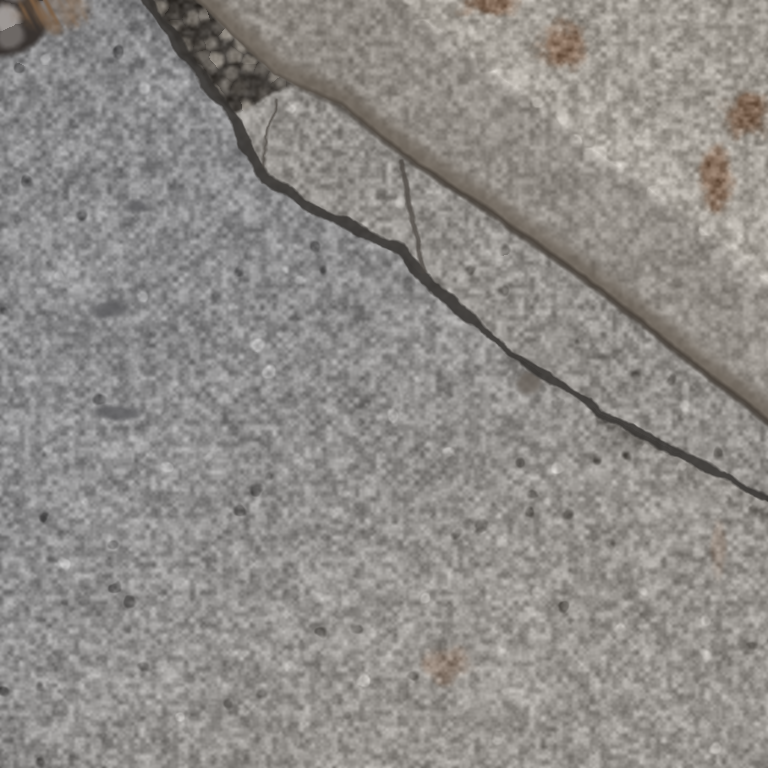
Write a WebGL 2 fragment shader that draws this texture.

```glsl
#version 300 es
precision highp float;
// Weathered grey concrete: a cracked slab beside a diagonal curb, with rubble and rust stains.
uniform vec2 u_resolution;
out vec4 outColor;

float hash(vec2 p) { return fract(sin(dot(p, vec2(127.1, 311.7))) * 43758.5453); }

float noise(vec2 p) {
  vec2 i = floor(p), f = fract(p);
  f = f * f * (3.0 - 2.0 * f);
  return mix(mix(hash(i), hash(i + vec2(1, 0)), f.x),
             mix(hash(i + vec2(0, 1)), hash(i + vec2(1, 1)), f.x), f.y);
}

float fbm(vec2 p) {
  float sum = 0.0, amp = 0.5;
  for (int i = 0; i < 4; i++) {
    sum += amp * noise(p);
    p = mat2(1.6, 1.2, -1.2, 1.6) * p + 7.3;
    amp *= 0.5;
  }
  return sum;
}

float segment(vec2 p, vec2 a, vec2 b) {
  vec2 d = b - a;
  return length(p - a - d * clamp(dot(p - a, d) / dot(d, d), 0.0, 1.0));
}

// Signed distance to a path running left to right; positive above it
float pathSide(vec2 p, vec2 path[10]) {
  float dist = 9.0, side = -1.0;
  for (int i = 0; i < 9; i++) {
    vec2 a = path[i], b = path[i + 1];
    dist = min(dist, segment(p, a, b));
    if (p.x >= a.x && p.x < b.x) side = p.y > mix(a.y, b.y, (p.x - a.x) / (b.x - a.x)) ? 1.0 : -1.0;
  }
  return dist * side;
}

// Nearest stone: distance to its centre, and its random shade
vec2 stones(vec2 p) {
  vec2 best = vec2(9.0, 0.0);
  for (int k = 0; k < 9; k++) {
    vec2 cell = floor(p) + vec2(k % 3 - 1, k / 3 - 1);
    float d = length(p - cell - vec2(hash(cell), hash(cell + 31.7)));
    if (d < best.x) best = vec2(d, hash(cell + 5.1));
  }
  return best;
}

// Soft elliptical patch, broken up by noise
float patchAt(vec2 p, vec2 centre, vec2 size) {
  float r = length((p - centre) / size) + 0.9 * (fbm(p * 45.0) - 0.47);
  return 1.0 - smoothstep(0.4, 1.1, r);
}

void main() {
  vec2 p = gl_FragCoord.xy / u_resolution;
  vec2 q = p + 0.011 * (vec2(fbm(p * 42.0), fbm(p * 42.0 + 19.0)) - 0.47);

  float crack = pathSide(q, vec2[10](vec2(0.18, 1.02), vec2(0.241, 0.928), vec2(0.306, 0.844),
    vec2(0.345, 0.768), vec2(0.43, 0.716), vec2(0.521, 0.674), vec2(0.56, 0.629),
    vec2(0.664, 0.542), vec2(0.781, 0.464), vec2(1.01, 0.345)));
  float groove = pathSide(mix(p, q, 0.5), vec2[10](vec2(0.235, 1.02), vec2(0.3, 0.955), vec2(0.358, 0.902),
    vec2(0.443, 0.863), vec2(0.534, 0.792), vec2(0.59, 0.755), vec2(0.651, 0.714),
    vec2(0.781, 0.622), vec2(0.898, 0.529), vec2(1.01, 0.443)));
  float ridge = (q.y - 1.0 + 0.76 * (q.x - 0.52)) * 0.8;

  // Base tones of slab, broken strip, curb face and curb top
  vec3 slab = mix(vec3(0.545, 0.545, 0.55), vec3(0.595, 0.58, 0.56), smoothstep(0.2, 1.3, p.x + 0.7 - p.y));
  slab -= 0.035 * smoothstep(0.8, 1.0, p.y);
  vec3 color = mix(slab, vec3(0.575, 0.562, 0.545), smoothstep(-0.002, 0.002, crack));
  vec3 curb = mix(vec3(0.56, 0.54, 0.515), vec3(0.635, 0.615, 0.585), smoothstep(-0.015, 0.015, ridge));
  float onCurb = smoothstep(-0.002, 0.002, groove);
  color = mix(color, curb, onCurb);

  // Sandy grain and broad mottling
  float grain = 0.25 * (noise(p * 140.0) - 0.5) + 0.13 * (noise(p * 75.0 + 3.0) - 0.5)
              + 0.09 * (noise(p * 260.0 + 9.0) - 0.5);
  color += grain * mix(0.85, 0.65, onCurb * (1.0 - smoothstep(-0.02, 0.02, ridge)));
  color += 0.09 * (fbm(p * 9.0) - 0.47);
  color += 0.16 * exp(-abs(ridge) * 90.0) * smoothstep(0.45, 0.7, noise(p * 60.0));

  // Scattered dark and pale aggregate in the slab
  vec2 bit = stones(p * 24.0);
  float bitMask = 1.0 - smoothstep(0.08, 0.22, bit.x + 0.2 * (noise(p * 90.0) - 0.5));
  color += bitMask * (0.12 * step(0.92, bit.y) - 0.16 * step(bit.y, 0.1)) * (1.0 - onCurb);
  float dark = patchAt(p, vec2(0.178, 0.732), vec2(0.017, 0.011))
             + patchAt(p, vec2(0.137, 0.596), vec2(0.027, 0.018))
             + patchAt(p, vec2(0.155, 0.462), vec2(0.034, 0.012));
  color = mix(color, vec3(0.34, 0.34, 0.35), 0.75 * min(dark, 1.0));

  // Flaked edge below the crack
  float flake = smoothstep(-0.045, -0.01, crack) * step(crack, 0.0) * smoothstep(0.35, 0.65, p.x);
  color -= 0.11 * flake * smoothstep(0.5, 0.62, fbm(p * 32.0 + 4.0));
  color = mix(color, vec3(0.43, 0.4, 0.37), 0.7 * patchAt(p, vec2(0.688, 0.5), vec2(0.02, 0.016)));

  // Shaded groove at the foot of the curb
  float depth = smoothstep(0.35, 0.6, p.x);
  color = mix(color, vec3(0.41, 0.375, 0.335), 0.75 * onCurb * (1.0 - smoothstep(0.008, 0.036, groove)));
  color = mix(color, vec3(0.25, 0.225, 0.2), mix(0.4, 0.75, depth) * (1.0 - smoothstep(0.001, 0.007, abs(groove))));

  // Loose rubble in the open wedge
  vec2 rock = stones(q * 48.0);
  vec3 rubble = vec3(0.2, 0.185, 0.17) + vec3(0.4, 0.39, 0.37) * rock.y * (1.0 - smoothstep(0.2, 0.7, rock.x));
  float wedge = smoothstep(-0.003, 0.003, crack) * (1.0 - onCurb)
              * smoothstep(-0.004, 0.004, q.y - 0.855 - 0.5 * (q.x - 0.31));
  color = mix(color, rubble + 0.5 * grain, 0.9 * wedge);

  // Main crack, the split across the strip and the small chip
  float width = 0.0015 + 0.005 * noise(p * 35.0) * mix(1.3, 0.75, smoothstep(0.5, 0.7, p.x));
  color = mix(color, vec3(0.21, 0.2, 0.19), 0.85 * (1.0 - smoothstep(width, width + 0.004, abs(crack))));
  float split = min(segment(q, vec2(0.523, 0.79), vec2(0.534, 0.72)), segment(q, vec2(0.534, 0.72), vec2(0.553, 0.645)));
  split = min(split, segment(q, vec2(0.358, 0.87), vec2(0.342, 0.785)) + 0.0015);
  color = mix(color, vec3(0.3, 0.28, 0.26), 0.75 * (1.0 - smoothstep(0.001, 0.005, split)));

  // Rust stains
  float rust = patchAt(p, vec2(0.73, 0.94), vec2(0.035, 0.04)) + patchAt(p, vec2(0.64, 0.995), vec2(0.05, 0.02))
             + patchAt(p, vec2(0.972, 0.855), vec2(0.035, 0.04)) + patchAt(p, vec2(0.932, 0.765), vec2(0.025, 0.05))
             + 0.6 * patchAt(p, vec2(0.58, 0.134), vec2(0.035, 0.03)) + 0.4 * patchAt(p, vec2(0.935, 0.285), vec2(0.012, 0.045));
  color = mix(color, vec3(0.45, 0.32, 0.23) + grain, 0.65 * min(rust, 1.0));

  // Stones and dry grass in the corner
  float corner = 1.0 - smoothstep(0.8, 0.95, length((q - vec2(0.0, 1.0)) / vec2(0.08, 0.085)));
  vec2 pebble = stones(q * 26.0 + 3.0);
  vec3 debris = vec3(0.22, 0.2, 0.19) + 0.45 * pebble.y * (1.0 - smoothstep(0.3, 0.65, pebble.x));
  color = mix(color, debris, corner);
  float straw = patchAt(p, vec2(0.06, 0.99), vec2(0.06, 0.035)) * noise(vec2(p.x * 170.0 + p.y * 90.0, p.y * 25.0));
  color = mix(color, vec3(0.48, 0.37, 0.27), straw);

  outColor = vec4(clamp(color, 0.0, 1.0), 1.0);
}
```
